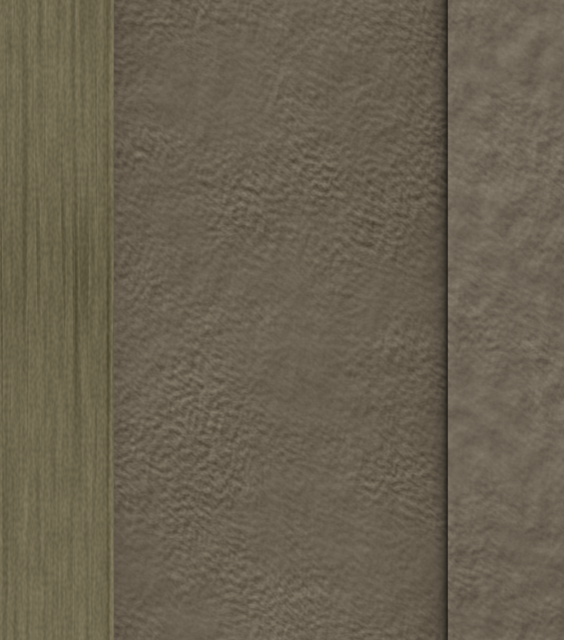
Give the GLSL for this texture, as a Shadertoy shader.

```glsl
// Three upright panels: a ribbed olive strip, a wide brown leather sheet and
// a lighter leather flap whose edge casts a narrow shadow on the sheet.
// Grain is embossed gradient noise; ribs are noise stretched along y.

const float STRIP_EDGE = 0.202;
const float SEAM = 0.794;
const vec3 OLIVE = vec3(0.425, 0.398, 0.300);
const vec3 SHEET = vec3(0.408, 0.370, 0.312);
const vec3 FLAP = vec3(0.440, 0.402, 0.348);

vec2 randomGradient(vec2 cell) {
    vec3 q = fract(cell.xyx * vec3(0.1031, 0.1030, 0.0973));
    q += dot(q, q.yzx + 33.33);
    float angle = 6.2832 * fract((q.x + q.y) * q.z);
    return vec2(cos(angle), sin(angle));
}

// Gradient noise, roughly -0.7 to 0.7
float gradientNoise(vec2 p) {
    vec2 i = floor(p), f = fract(p);
    vec2 u = f * f * f * (f * (f * 6.0 - 15.0) + 10.0);
    vec2 e = vec2(0.0, 1.0);
    float a = dot(randomGradient(i), f);
    float b = dot(randomGradient(i + e.yx), f - e.yx);
    float c = dot(randomGradient(i + e.xy), f - e.xy);
    float d = dot(randomGradient(i + e.yy), f - e.yy);
    return mix(mix(a, b, u.x), mix(c, d, u.x), u.y);
}

float fbm(vec2 p, int octaves) {
    float sum = 0.0, gain = 0.6;
    for (int i = 0; i < octaves; i++) {
        sum += gain * gradientNoise(p);
        p = mat2(1.6, 1.2, -1.2, 1.6) * p + 7.3;
        gain *= 0.55;
    }
    return sum;
}

// Slope of the noise toward the light at the upper left
float emboss(vec2 p, float frequency, int octaves) {
    vec2 toLight = vec2(-0.2, 0.35);
    vec2 q = p * frequency;
    return fbm(q - toLight, octaves) - fbm(q + toLight, octaves);
}

// Leather with fine pores, broad wrinkles and cloudy tone
vec3 leather(vec2 p, vec3 base, float pores, float wrinkles) {
    vec2 warp = 0.012 * vec2(gradientNoise(p * 9.0), gradientNoise(p * 9.0 + 40.0));
    vec2 q = p + warp;
    vec2 skewed = vec2(q.x * 0.75 - q.y * 0.25, q.y + q.x * 0.35);
    float patches = smoothstep(-0.4, 0.45, fbm(p * 5.0 + 3.0, 3));
    float light = emboss(skewed, 110.0, 2) * pores * mix(0.35, 1.25, patches);
    light += emboss(q, 28.0, 3) * wrinkles;
    light += 0.035 * fbm(p * 3.5 + 11.0, 4);
    light += 0.018 * gradientNoise(p * 210.0);
    return base + light * vec3(1.0, 0.98, 0.93);
}

// Vertical ribs broken by fine fibre
vec3 ribbedStrip(vec2 p, vec3 base) {
    float x = p.x + 0.0008 * gradientNoise(p * vec2(20.0, 30.0));
    float broad = gradientNoise(vec2(x * 65.0, p.y * 1.3 + 5.0));
    float narrow = gradientNoise(vec2(x * 150.0, p.y * 2.5 + 19.0));
    float fibre = gradientNoise(p * vec2(230.0, 130.0));
    float wear = gradientNoise(p * vec2(90.0, 22.0) + 8.0);
    float middle = exp(-pow((p.y - 0.55) / 0.22, 2.0));
    float grooves = smoothstep(0.08, 0.5, broad) + 0.8 * smoothstep(0.1, 0.5, narrow);
    float light = 0.07 * narrow + 0.05 * broad + 0.055 * fibre + 0.04 * wear;
    light -= grooves * mix(0.09, 0.15, middle) * (0.8 + 0.5 * wear);
    return base + 0.025 + light * vec3(1.0, 0.99, 0.88) - 0.018 * middle;
}

// One-sided falloff: full at the edge, fading with distance
float falloff(float distanceToEdge, float width) {
    return exp(-max(distanceToEdge, 0.0) / width);
}

void mainImage(out vec4 fragColor, in vec2 fragCoord) {
    vec2 uv = fragCoord / iResolution.xy;
    vec2 p = fragCoord / iResolution.y;
    float soft = max(1.0 / iResolution.x, 0.0012);

    // Ribbed strip with a dark final groove and a pale rim
    vec3 strip = ribbedStrip(p, OLIVE);
    strip -= 0.07 * exp(-pow((uv.x - 0.191) / 0.0028, 2.0));
    strip += 0.035 * exp(-pow((uv.x - 0.199) / 0.0025, 2.0));

    // Main sheet, shaded beside both neighbours
    vec3 sheet = leather(p, SHEET, 0.13, 0.035);
    sheet += 0.012 * exp(-pow((uv.x - 0.48) / 0.18, 2.0));
    sheet *= 1.0 - 0.09 * falloff(uv.x - STRIP_EDGE, 0.018);
    float gap = SEAM - uv.x;
    sheet *= 1.0 - 0.50 * falloff(gap, 0.010) - 0.08 * falloff(gap, 0.045);
    sheet *= 1.0 - 0.40 * falloff(gap, 0.003);

    // Raised flap with coarser wrinkles and a faintly lit edge
    vec3 flap = leather(p + vec2(2.7, 1.4), FLAP, 0.085, 0.075);
    flap += 0.025 * falloff(uv.x - SEAM, 0.006);
    flap -= 0.018 * smoothstep(0.4, 0.0, uv.y);

    // Join the panels
    vec3 colour = mix(strip, sheet, smoothstep(-soft, soft, uv.x - STRIP_EDGE));
    colour = mix(colour, flap, smoothstep(-soft, soft, uv.x - SEAM));
    fragColor = vec4(clamp(colour, 0.0, 1.0), 1.0);
}
```
